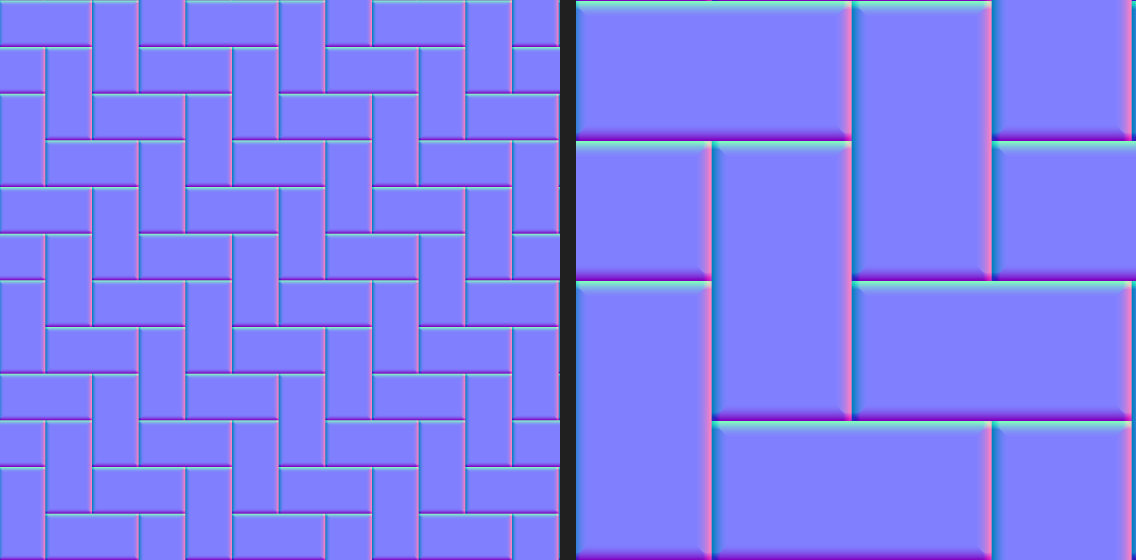
Left, the full canvas; right, a detail of the centre.
This texture map is drawn by a WebGL 1 fragment shader. Its source:

```glsl
precision highp float;

uniform vec2 u_resolution;

const float CELLS = 12.0;        // brick widths across the canvas
const float JOINT = 0.006;       // half gap between bricks, in cells
const float CORNER = 0.055;      // corner radius, in cells
const float BEVEL = 0.12;        // bevel width, in cells
const int SAMPLES = 3;           // supersamples per axis

// Herringbone brick holding p: xy is the offset from its centre, zw its half size
vec4 herringbone(vec2 p) {
  vec2 cell = floor(p);
  float phase = mod(cell.x + cell.y, 4.0);
  bool lying = phase < 1.5;
  float firstHalf = 1.0 - step(0.5, mod(phase, 2.0));
  vec2 centre = cell + (lying ? vec2(firstHalf, 0.5) : vec2(0.5, firstHalf));
  vec2 halfSize = lying ? vec2(1.0, 0.5) : vec2(0.5, 1.0);
  return vec4(p - centre, halfSize);
}

// Rounded box: xy is the outward direction, z the signed distance
vec3 roundedBox(vec2 q, vec2 halfSize, float radius) {
  vec2 e = abs(q) - halfSize + radius;
  vec2 side = vec2(q.x < 0.0 ? -1.0 : 1.0, q.y < 0.0 ? -1.0 : 1.0);
  vec2 axis = e.x > e.y ? vec2(1.0, 0.0) : vec2(0.0, 1.0);
  vec2 direction = min(e.x, e.y) > 0.0 ? normalize(e) : axis;
  float dist = length(max(e, 0.0)) + min(max(e.x, e.y), 0.0) - radius;
  return vec3(direction * side, dist);
}

// Steepness from 0 on the flat face to 1 at the rim
float bevelSlope(float dist, float width) {
  float t = clamp(1.0 + dist / width, 0.0, 1.0);
  return t * t;
}

// Tangent-space normal packed into colour
vec3 encodeNormal(vec2 direction, float slope) {
  return vec3(0.5 + 0.5 * direction * slope, 1.0 - 0.25 * slope);
}

vec3 brickNormal(vec2 uv, float cells) {
  // Rows count downward; a small offset places the joints
  vec2 p = vec2(uv.x, 1.0 - uv.y) * cells + vec2(0.031, -0.006);
  vec4 brick = herringbone(p);
  vec3 box = roundedBox(brick.xy, brick.zw - JOINT, CORNER);
  return encodeNormal(box.xy * vec2(1.0, -1.0), bevelSlope(box.z, BEVEL));
}

void main() {
  // Average a grid of samples inside each pixel
  vec3 total = vec3(0.0);
  for (int j = 0; j < SAMPLES; j++) {
    for (int i = 0; i < SAMPLES; i++) {
      vec2 jitter = (vec2(float(i), float(j)) + 0.5) / float(SAMPLES) - 0.5;
      total += brickNormal((gl_FragCoord.xy + jitter) / u_resolution, CELLS);
    }
  }
  gl_FragColor = vec4(total / float(SAMPLES * SAMPLES), 1.0);
}
```
